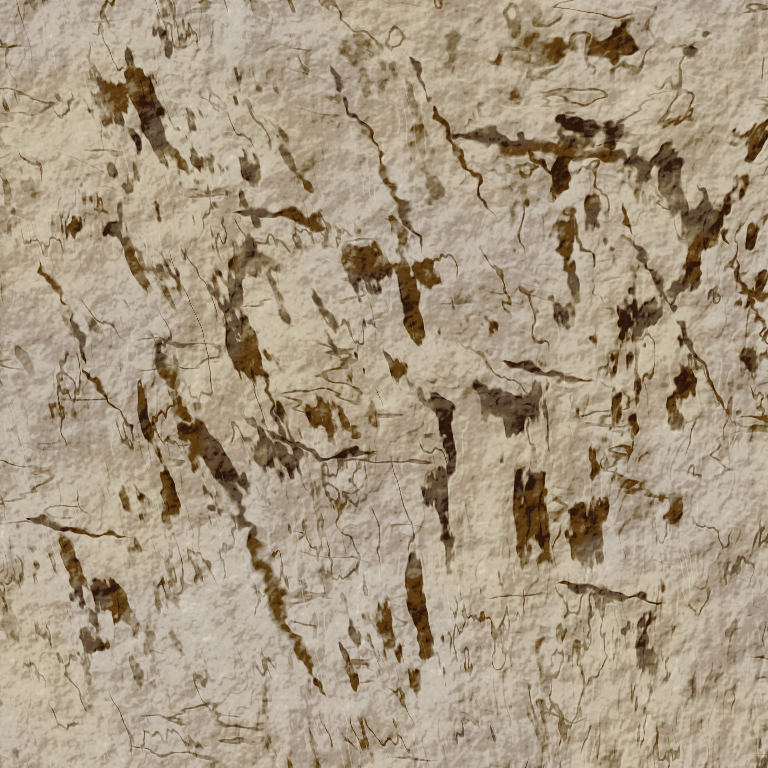
This texture is drawn by a three.js fragment shader. Its source:

```glsl
// Weathered limestone cliff: a carved height field of grain, slabs and crevices
// is lit from the upper left, and the resulting darkness is run through
// a colour ramp from pale stone to deep brown shadow.

varying vec2 vUv;

float hash(vec2 p) {
  return fract(sin(dot(p, vec2(127.1, 311.7))) * 43758.5453);
}

float noise(vec2 p) {
  vec2 i = floor(p), f = fract(p);
  f = f * f * (3.0 - 2.0 * f);
  return mix(mix(hash(i), hash(i + vec2(1.0, 0.0)), f.x),
             mix(hash(i + vec2(0.0, 1.0)), hash(i + 1.0), f.x), f.y);
}

float fbm(vec2 p) {
  float sum = 0.0, amp = 0.533;
  for (int i = 0; i < 4; i++) {
    sum += amp * noise(p);
    p = mat2(1.6, 1.2, -1.2, 1.6) * p + 17.3;
    amp *= 0.5;
  }
  return sum;
}

// Same as fbm, but keeps the stretch of its input in every octave
float streaks(vec2 p) {
  float sum = 0.0, amp = 0.533;
  for (int i = 0; i < 4; i++) {
    sum += amp * noise(p);
    p = p * 2.03 + 9.7;
    amp *= 0.5;
  }
  return sum;
}

// Bedding coordinates: lean right going down, and the other way at the right
vec2 bedding(vec2 p) {
  float lean = 0.3 - 0.5 * smoothstep(0.3, 1.1, p.x);
  vec2 warp = vec2(noise(p * 9.0), noise(p * 9.0 + 31.0)) - 0.5;
  return vec2(p.x + lean * (p.y - 0.35), p.y) + 0.03 * warp;
}

// Tapering line; ragged holds its sideways wobble and relative width
float crack(vec2 p, vec2 ragged, vec2 start, vec2 dir, float len, float width) {
  vec2 d = p - start;
  float along = dot(d, dir) / len;
  float across = abs(dot(d, vec2(-dir.y, dir.x)) + ragged.x);
  float taper = smoothstep(0.0, 0.12, along) * (1.0 - smoothstep(0.7, 1.0, along));
  float w = width * taper * ragged.y;
  return min(1.0, taper * ragged.y * 2.5) * (1.0 - smoothstep(0.3 * w, w + 0.0015, across));
}

// Thin broken lines along the middle contour of a noise value
float crease(float n, float gate) {
  return (1.0 - smoothstep(0.008, 0.03, abs(n - 0.5))) * smoothstep(0.5, 0.7, gate);
}

// Depth of crevices, 0 at the face to 1 in the deepest shadow
float crevices(vec2 p) {
  vec2 q = bedding(p);
  // Clusters of small steep pits, denser towards the top
  float cluster = smoothstep(0.46, 0.7, fbm(p * vec2(8.0, 5.0) + 4.0) + 0.14 * (p.y - 0.45));
  float pits = streaks(q * vec2(44.0, 17.0) + 3.0) + 0.1 * (noise(p * 95.0) - 0.5);
  float depth = smoothstep(0.69, 0.78, pits + 0.14 * cluster) * (0.4 + 0.5 * cluster);
  depth *= 0.7 + 0.6 * noise(p * 70.0);
  // Short creases, mostly steep and some level
  depth = max(depth, 0.5 * crease(streaks(q * vec2(30.0, 11.0) + 80.0), noise(p * 23.0)));
  depth = max(depth, 0.45 * crease(fbm(p * vec2(9.0, 24.0) + 60.0), noise(p * 15.0 + 40.0) - 0.08));
  // Long slanting faults
  vec2 ragged = vec2(0.024 * noise(p * 12.0) + 0.012 * noise(p * 48.0) + 0.008 * noise(p * 110.0) - 0.022,
                     1.6 * smoothstep(0.2, 0.75, 0.6 * noise(p * 30.0) + 0.4 * noise(p * 90.0)));
  for (int i = 0; i < 8; i++) {
    float k = float(i);
    vec2 start = vec2(fract(0.19 + 0.62 * k), 0.57 + 0.43 * fract(0.41 * k));
    float fault = crack(p, ragged, start, vec2(0.44, -0.9), 0.25 + 0.4 / (1.0 + 3.0 * k),
                        0.002 + 0.006 / (1.0 + k));
    depth = max(depth, 0.8 * fault);
  }
  // Nearly level overhangs
  for (int i = 0; i < 7; i++) {
    float k = float(i);
    vec2 start = vec2(fract(0.58 + 0.69 * k), fract(0.83 + 0.9 * k));
    float ledge = crack(p, ragged, start, vec2(0.98, -0.17), 0.13 + 0.14 / (1.0 + k),
                        0.003 + 0.009 / (1.0 + k));
    depth = max(depth, 0.85 * ledge);
  }
  return depth;
}

// Rock height: lumps, broken slabs with sharp edges, and carved crevices
float height(vec2 p, float depth) {
  vec2 q = bedding(p);
  float lumps = 0.6 * fbm(p * 13.0) + 0.5 * streaks(q * vec2(26.0, 11.0)) + 0.25 * fbm(p * 45.0);
  float layer = 9.0 * streaks(q * vec2(15.0, 7.0) + 50.0);
  float slabs = floor(layer) + smoothstep(0.0, 0.15, fract(layer));
  float grain = 0.04 * noise(p * 130.0) + 0.03 * noise(p * 230.0);
  return lumps + 0.035 * slabs + grain - 0.035 * depth;
}

void main() {
  vec2 p = vUv;
  vec2 toLight = 0.003 * vec2(-0.6, 0.8);
  float depth = crevices(p);
  float lit = height(p, depth) - height(p + toLight, crevices(p + toLight));
  lit *= lit < 0.0 ? 5.5 : 4.0;

  // Darkness from stains, relief and crevices
  float stain = fbm(p * 5.0 + 20.0);
  float rough = fbm(p * 24.0 + 8.0);
  float dark = 0.2 + 0.25 * (0.5 - stain) + 0.3 * (0.5 - rough) - lit + 0.75 * depth;

  // Colour ramp
  vec3 chalk = vec3(0.86, 0.83, 0.77);
  vec3 stone = vec3(0.77, 0.73, 0.66);
  vec3 clay = vec3(0.65, 0.59, 0.51);
  vec3 ochre = vec3(0.51, 0.44, 0.31);
  vec3 brown = mix(vec3(0.37, 0.24, 0.07), vec3(0.38, 0.30, 0.22), smoothstep(0.45, 0.65, noise(p * 18.0)));
  vec3 shadow = vec3(0.18, 0.09, 0.05);
  vec3 col = mix(chalk, stone, smoothstep(-0.25, 0.08, dark));
  col = mix(col, clay, smoothstep(0.1, 0.38, dark));
  col = mix(col, ochre, smoothstep(0.4, 0.6, dark));
  col = mix(col, brown, smoothstep(0.6, 0.8, dark));
  col = mix(col, shadow, smoothstep(0.85, 1.1, dark));

  // Warm and cool tints, fine grit
  float tint = smoothstep(0.3, 0.7, fbm(p * 6.0 + 70.0));
  col *= mix(vec3(1.01, 1.0, 0.96), vec3(0.99, 0.99, 1.01), tint);
  col += 0.05 * (noise(p * 260.0) - 0.5);
  gl_FragColor = vec4(col, 1.0);
}
```
